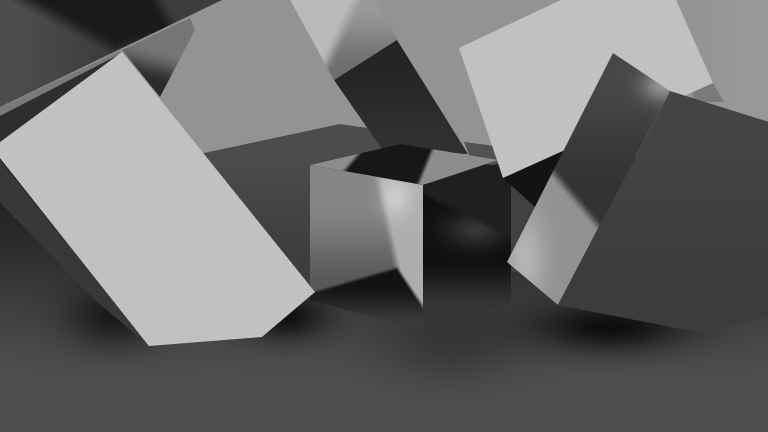
Give the GLSL for this background, as a WebGL 2 fragment shader.

```glsl
#version 300 es
precision highp float;
uniform vec2 u_resolution;
out vec4 outColor;

#define VIEW_HEIGHT 4.32
#define WHITE 0.755
#define LIGHT 0.575
#define FLOOR 0.31
#define MID 0.255
#define DARK 0.165
#define BLACK 0.075

// Signed distance to the line a-b, positive on its left.
float edge(vec2 p, vec2 a, vec2 b) {
    vec2 d = normalize(b - a);
    return dot(p - a, vec2(-d.y, d.x));
}

// Convex quad with clockwise corners, negative inside.
float quad(vec2 p, vec2 a, vec2 b, vec2 c, vec2 d) {
    return max(max(edge(p, a, b), edge(p, b, c)), max(edge(p, c, d), edge(p, d, a)));
}

// Blurred coverage of a distance field.
float soft(float d, float blur) {
    return 1.0 - smoothstep(-blur, blur, d);
}

// Elliptical falloff around a centre.
float glow(vec2 p, vec2 center, vec2 radius) {
    vec2 q = (p - center) / radius;
    return exp(-dot(q, q));
}

// Lays a crisp, antialiased face over the tone.
void paint(inout float tone, float d, float value) {
    float pixel = VIEW_HEIGHT / u_resolution.y;
    tone = mix(tone, value, clamp(0.5 - d / pixel, 0.0, 1.0));
}

float floorTone(vec2 p) {
    float tone = mix(FLOOR, 0.13, smoothstep(0.3, 2.6, p.y));
    tone *= 1.0 - 0.6 * glow(p, vec2(1.15, 1.15), vec2(0.45, 0.3));
    tone *= 1.0 - 0.75 * glow(p, vec2(2.85, 1.15), vec2(0.4, 0.22));
    tone *= 1.0 - 0.8 * glow(p, vec2(6.1, 1.05), vec2(0.75, 0.24));
    tone *= 1.0 - 0.25 * glow(p, vec2(4.5, 0.9), vec2(0.7, 0.4));
    return tone;
}

void backBlocks(inout float tone, vec2 p) {
    // Pale wall and the dark face below it
    paint(tone, 2.76 - p.y, LIGHT + 0.02 * smoothstep(6.8, 7.4, p.x));
    paint(tone, quad(p, vec2(1.9, 2.76), vec2(3.4, 3.08), vec2(3.95, 3.0), vec2(3.2, 1.3)),
        mix(0.24, 0.3, smoothstep(1.6, 3.0, p.y)));
    // Upper left block
    paint(tone, quad(p, vec2(1.22, 3.82), vec2(1.9, 4.14), vec2(1.95, 4.02), vec2(1.6, 3.35)),
        mix(DARK, 0.46, smoothstep(3.5, 3.85, p.y + 0.25 * (p.x - 1.5))));
    float band = quad(p, vec2(0.0, 4.45), vec2(1.5, 4.45), vec2(1.75, 4.0), vec2(1.15, 3.83));
    float slope = mix(0.3, 0.24, smoothstep(0.0, 1.2, p.x));
    paint(tone, -edge(p, vec2(0.0, 3.25), vec2(2.22, 4.32)), mix(slope, 0.1, soft(band, 0.1)));
    paint(tone, quad(p, vec2(-0.1, 3.2), vec2(1.22, 3.82), vec2(1.18, 3.77), vec2(-0.1, 3.11)), 0.48);
    paint(tone, quad(p, vec2(-0.1, 3.11), vec2(1.18, 3.77), vec2(1.0, 3.6), vec2(-0.1, 2.6)), 0.18);
    // Upper middle block
    float shade = soft(edge(p, vec2(3.25, 3.65), vec2(3.6, 4.4)), 0.08);
    float face = mix(0.73, mix(0.43, 0.6, smoothstep(3.6, 4.3, p.y)), shade);
    paint(tone, quad(p, vec2(2.88, 4.36), vec2(3.74, 4.36), vec2(3.98, 3.92), vec2(3.34, 3.52)), face);
    paint(tone, quad(p, vec2(3.34, 3.52), vec2(3.97, 3.92), vec2(4.68, 2.78), vec2(3.84, 2.8)),
        mix(0.19, 0.14, smoothstep(2.8, 3.8, p.y)));
    paint(tone, quad(p, vec2(4.64, 2.9), vec2(4.95, 2.86), vec2(5.05, 2.65), vec2(4.72, 2.7)), 0.32);
}

void centerCube(inout float tone, vec2 p) {
    // Top face with a dark reflected band
    float band = max(edge(p, vec2(4.18, 2.48), vec2(4.33, 2.84)) * -1.0,
        edge(p, vec2(3.45, 2.62), vec2(3.58, 2.77)));
    float top = mix(0.55, 0.09, soft(band, 0.03));
    paint(tone, quad(p, vec2(3.1, 2.67), vec2(4.01, 2.88), vec2(4.98, 2.72), vec2(4.23, 2.47)), top);
    // Right face
    float side = mix(0.06, 0.23, smoothstep(1.75, 1.2, p.y) * 0.9);
    side += 0.15 * glow(p, vec2(4.75, 2.02), vec2(0.3, 0.17));
    side = mix(side, 0.12, soft(-edge(p, vec2(4.23, 2.38), vec2(5.11, 1.95)), 0.03));
    paint(tone, quad(p, vec2(4.23, 2.47), vec2(5.11, 2.72), vec2(5.11, 1.29), vec2(4.23, 1.02)), side);
    // Front face: pale reflection, tilted panel and floor shadow
    float front = 0.68 - 0.18 * glow(p, vec2(3.15, 2.64), vec2(0.25, 0.1));
    float panel = quad(p, vec2(3.57, 2.06), vec2(3.88, 1.98), vec2(3.97, 1.64), vec2(3.25, 1.42));
    front = mix(front, 0.61, soft(panel, 0.05));
    float right = mix(0.34, 0.52, smoothstep(1.4, 2.3, p.y));
    front = mix(front, right, soft(-edge(p, vec2(3.97, 1.64), vec2(3.78, 2.52)), 0.05));
    front += 0.12 * glow(p, vec2(3.95, 2.35), vec2(0.17, 0.2));
    float below = max(edge(p, vec2(3.15, 1.4), vec2(3.97, 1.64)), edge(p, vec2(3.97, 1.64), vec2(4.24, 1.24)));
    float shadow = mix(0.23, 0.07, smoothstep(1.05, 1.5, p.y));
    front = mix(front, shadow, soft(below, 0.025));
    paint(tone, quad(p, vec2(3.1, 2.67), vec2(4.23, 2.47), vec2(4.23, 1.02), vec2(3.1, 1.32)), front);
}

void rightBlocks(inout float tone, vec2 p) {
    paint(tone, quad(p, vec2(5.11, 2.55), vec2(5.45, 2.32), vec2(5.2, 1.6), vec2(5.11, 1.6)), MID);
    paint(tone, quad(p, vec2(5.03, 2.54), vec2(5.63, 2.82), vec2(5.75, 2.5), vec2(5.35, 2.25)), BLACK);
    paint(tone, quad(p, vec2(6.92, 3.4), vec2(7.13, 3.49), vec2(7.24, 3.3), vec2(6.95, 3.3)), 0.48);
    paint(tone, quad(p, vec2(4.59, 3.84), vec2(6.56, 4.77), vec2(7.13, 3.49), vec2(5.03, 2.54)), WHITE);
    // Leaning box: reflective side, then its broad front
    float side = mix(0.2, 0.28, smoothstep(2.4, 3.6, p.y));
    side += 0.3 * glow(p, vec2(6.62, 3.46), vec2(0.2, 0.16));
    float lit = 0.57 + 0.14 * glow(p, vec2(5.25, 1.75), vec2(0.2, 0.45));
    side = mix(side, lit, soft(edge(p, vec2(5.55, 2.57), vec2(6.0, 2.04)), 0.06));
    paint(tone, quad(p, vec2(6.13, 3.79), vec2(6.7, 3.41), vec2(5.58, 1.27), vec2(5.07, 1.7)), side);
    float front = quad(p, vec2(6.7, 3.41), vec2(9.0, 2.69), vec2(9.0, 0.55), vec2(5.58, 1.27));
    front = max(front, edge(p, vec2(6.97, 1.0), vec2(5.58, 1.27)));
    front = max(front, edge(p, vec2(7.68, 1.15), vec2(6.97, 1.0)));
    paint(tone, front, mix(0.235, 0.265, smoothstep(1.2, 3.2, p.y)));
}

void leftSlab(inout float tone, vec2 p) {
    float side = mix(0.13, 0.22, smoothstep(0.0, 0.25, edge(p, vec2(1.49, 0.86), vec2(0.0, 2.72)) + 0.3));
    paint(tone, quad(p, vec2(-0.08, 2.82), vec2(1.49, 0.86), vec2(0.95, 1.32), vec2(-0.1, 2.4)), side);
    float slab = quad(p, vec2(1.22, 3.8), vec2(3.15, 1.4), vec2(1.9, 0.34), vec2(-0.08, 2.84));
    paint(tone, max(slab, edge(p, vec2(2.62, 0.95), vec2(1.49, 0.86))), WHITE);
}

void main() {
    vec2 p = gl_FragCoord.xy / u_resolution.y * VIEW_HEIGHT;
    float tone = floorTone(p);
    backBlocks(tone, p);
    centerCube(tone, p);
    rightBlocks(tone, p);
    leftSlab(tone, p);
    outColor = vec4(vec3(tone), 1.0);
}
```
